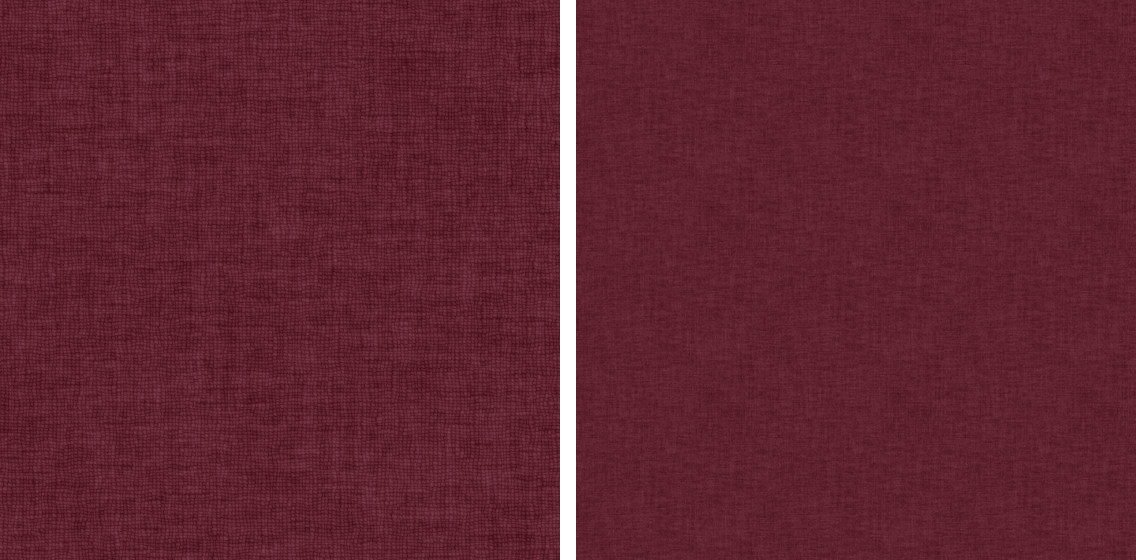
Left, the tile; right, the same tile 3 across and 3 down.
Give the GLSL for this texture, as a WebGL 2 fragment shader.

```glsl
#version 300 es
precision highp float;
// Plain-woven burgundy linen with uneven threads and faint slubs, tiling on all sides.

#define THREADS vec2(150.0, 160.0)
#define SHADOW vec3(0.32, 0.09, 0.13)
#define LIGHT vec3(0.45, 0.20, 0.26)
#define MEAN_TONE 0.41
#define WEAVE_DEPTH 0.98
#define WOBBLE 0.50
#define TWIST 0.22
#define KNOT_VARIATION 0.36
#define STREAKS 0.50
#define FIBRES 0.36
#define SAMPLES 3

uniform vec2 u_resolution;
out vec4 fragColor;

const float PI = 3.14159;

float hash(vec2 p) {
    return fract(sin(dot(p, vec2(12.9898, 78.233))) * 43758.5453);
}

// Value noise centred on zero; wraps after a whole number of cells.
float wrapNoise(vec2 uv, vec2 cells, float seed) {
    vec2 p = uv * cells;
    vec2 i = floor(p);
    vec2 f = p - i;
    f = f * f * (3.0 - 2.0 * f);
    vec2 a = mod(i, cells);
    vec2 b = mod(i + 1.0, cells);
    float low = mix(hash(a + seed), hash(vec2(b.x, a.y) + seed), f.x);
    float high = mix(hash(vec2(a.x, b.y) + seed), hash(b + seed), f.x);
    return mix(low, high, f.y) - 0.5;
}

// Rounded top of the thread that lies uppermost in each weave cell.
float weave(vec2 uv) {
    vec2 bend = vec2(wrapNoise(uv, vec2(75.0, 36.0), 3.0),
                     wrapNoise(uv, vec2(36.0, 80.0), 17.0));
    vec2 p = uv * THREADS + WOBBLE * 2.0 * bend;
    vec2 cell = mod(floor(p), THREADS);
    vec2 f = fract(p) - 0.5;
    bool warpOver = mod(cell.x + cell.y, 2.0) < 0.5;
    float across = warpOver ? f.x : f.y;
    float along = warpOver ? f.y : f.x;
    across = clamp(across + TWIST * along, -0.5, 0.5);
    float bump = cos(PI * across) * mix(0.55, 1.0, cos(PI * along));
    float knot = hash(cell + 41.0) - 0.5;
    return WEAVE_DEPTH * (bump - 0.52) + KNOT_VARIATION * knot;
}

// Long thread shading, rare bright slubs and broad uneven dye.
float threadShade(vec2 uv) {
    float weft = wrapNoise(uv, vec2(15.0, 160.0), 59.0);
    float warp = wrapNoise(uv, vec2(150.0, 10.0), 71.0);
    float patches = wrapNoise(uv, vec2(32.0, 72.0), 83.0);
    float cloud = wrapNoise(uv, vec2(7.0, 9.0), 97.0);
    float slub = smoothstep(0.28, 0.48, wrapNoise(uv, vec2(110.0, 14.0), 113.0));
    return STREAKS * (0.7 * weft + 0.5 * warp + 0.4 * patches + 0.22 * cloud)
         + 0.16 * (slub - 0.1);
}

float clothTone(vec2 uv) {
    float fibre = wrapNoise(uv, vec2(380.0, 400.0), 131.0);
    return MEAN_TONE + weave(uv) + threadShade(uv) + FIBRES * fibre;
}

void main() {
    // Average several points per pixel to smooth the fine weave.
    float tone = 0.0;
    for (int y = 0; y < SAMPLES; y++) {
        for (int x = 0; x < SAMPLES; x++) {
            vec2 offset = (vec2(x, y) + 0.5) / float(SAMPLES) - 0.5;
            tone += clothTone((gl_FragCoord.xy + offset) / u_resolution);
        }
    }
    tone = clamp(tone / float(SAMPLES * SAMPLES), -0.6, 1.6);
    fragColor = vec4(mix(SHADOW, LIGHT, tone), 1.0);
}
```
